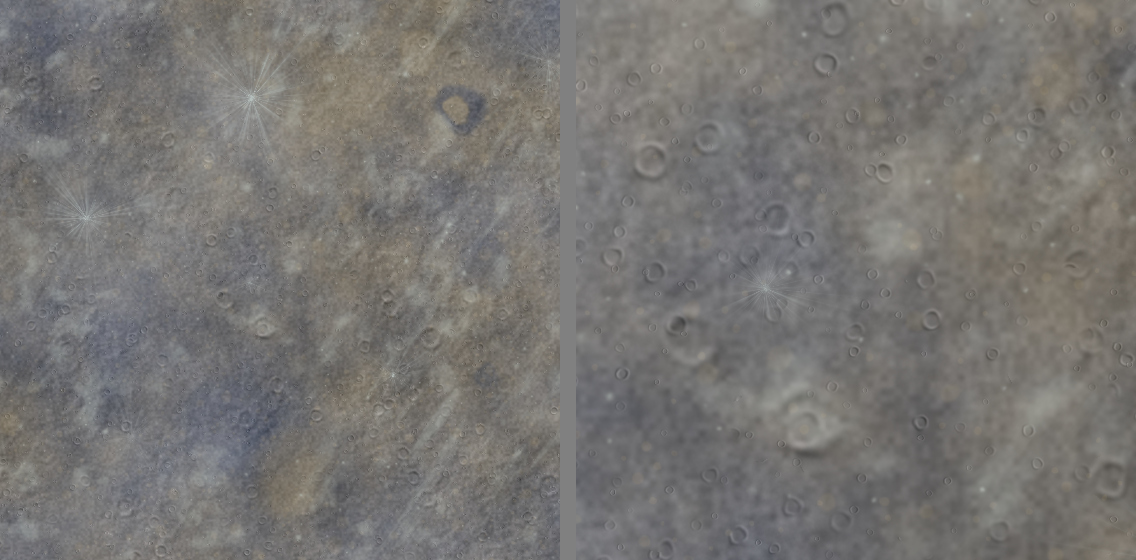
Left, the full canvas; right, a detail of the centre.
This texture is drawn by a WebGL 2 fragment shader. Its source:

```glsl
#version 300 es
precision highp float;
// Cratered, dusty planetary surface with mottled plains and bright ejecta rays.
uniform vec2 u_resolution;
out vec4 fragColor;

const float BASE_TONE = 0.428;
const float BROAD_MOTTLE = 0.17;
const float MEDIUM_MOTTLE = 0.17;
const float GRAIN = 0.07;
const float RELIEF = 0.14;
const float CRATER_SHADE = 0.11;
const vec3 WARM_SHIFT = vec3(0.024, 0.008, -0.028);
const vec3 RAY_COLOR = vec3(0.72, 0.76, 0.75);
const vec3 SPOT_COLOR = vec3(0.74, 0.77, 0.74);
const vec2 LIGHT = vec2(-0.8, 0.6);

// Plains: centre, radius, warmth (negative is dark and blue).
const int PLAIN_COUNT = 11;
const vec4 PLAINS[PLAIN_COUNT] = vec4[PLAIN_COUNT](
  vec4(0.56, 0.70, 0.26, 0.55), vec4(0.66, 0.91, 0.10, 0.75),
  vec4(0.745, 0.91, 0.036, 1.6), vec4(0.43, 0.25, 0.11, -0.85),
  vec4(0.52, 0.16, 0.068, 1.45), vec4(0.82, 0.81, 0.043, -1.7),
  vec4(0.816, 0.806, 0.021, 2.2), vec4(0.87, 0.52, 0.05, -0.8),
  vec4(0.10, 0.88, 0.16, -0.5), vec4(0.64, 0.54, 0.08, 0.55),
  vec4(0.87, 0.325, 0.022, -1.0));

// Rayed craters: centre, ray length, brightness.
const int RAYED_COUNT = 6;
const vec4 RAYED[RAYED_COUNT] = vec4[RAYED_COUNT](
  vec4(0.45, 0.825, 0.085, 1.0), vec4(0.155, 0.61, 0.080, 0.72),
  vec4(0.702, 0.33, 0.030, 0.8), vec4(0.446, 0.495, 0.017, 0.55),
  vec4(0.98, 0.89, 0.045, 0.6), vec4(0.235, 0.22, 0.10, 0.32));

float hash(vec2 p) {
  vec3 q = fract(p.xyx * 0.1031);
  q += dot(q, q.yzx + 33.33);
  return fract((q.x + q.y) * q.z);
}

float noise(vec2 p) {
  vec2 i = floor(p), f = fract(p);
  f = f * f * (3.0 - 2.0 * f);
  return mix(mix(hash(i), hash(i + vec2(1, 0)), f.x),
             mix(hash(i + vec2(0, 1)), hash(i + vec2(1, 1)), f.x), f.y);
}

float fbm(vec2 p) {
  float sum = 0.0, amp = 0.5;
  for (int i = 0; i < 5; i++) {
    sum += amp * noise(p);
    p = mat2(1.6, 1.2, -1.2, 1.6) * p + 7.3;
    amp *= 0.52;
  }
  return sum;
}

// One scattered layer: x = slope shading, y = warm floor, z = bright spot.
vec3 craterLayer(vec2 p, float density) {
  vec2 cell = floor(p);
  float pick = hash(cell + 5.1), size = hash(cell + 17.7);
  vec2 jitter = vec2(hash(cell + 31.3), hash(cell + 47.9));
  vec2 q = fract(p) - mix(vec2(0.38), vec2(0.62), jitter);
  q += 0.05 * (vec2(noise(p * 6.0), noise(p * 6.0 + 40.0)) - 0.5);
  float d = length(q) / mix(0.10, 0.25, size * size);
  float inner = exp(-pow((d - 0.78) / 0.20, 2.0));
  float outer = exp(-pow((d - 1.15) / 0.20, 2.0));
  float slope = dot(q / max(length(q), 0.001), LIGHT) * (0.7 * outer - inner);
  float present = step(pick, density) * mix(0.35, 1.0, jitter.x);
  float warmFloor = step(0.72, pick) * step(pick, 0.86) * (1.0 - smoothstep(0.7, 1.25, d));
  float spot = step(0.93, pick) * exp(-dot(q, q) * 90.0) * jitter.y;
  return vec3(slope * present, warmFloor, spot);
}

// Broken radial streaks, a soft halo and a bright core.
float ejecta(vec2 q, float reach, float seed) {
  float r = length(q);
  vec2 dir = q / max(r, 0.0001);
  float thin = pow(1.0 - abs(2.0 * noise(dir * 7.0 + seed) - 1.0), 7.0);
  float fine = pow(noise(dir * 17.0 + seed * 3.0), 3.0);
  float span = reach * mix(0.35, 1.9, noise(dir * 2.7 + seed * 5.0));
  float broken = smoothstep(0.25, 0.65, fbm(q * 32.0 + seed));
  float rays = (0.50 * thin + 0.55 * fine) * exp(-r / span) * (0.3 + 0.7 * broken);
  float halo = 0.22 * exp(-r / (reach * 0.38)) * (0.5 + broken);
  return rays + halo + 0.5 * exp(-pow(r / (0.05 * reach + 0.002), 2.0));
}

void main() {
  vec2 p = gl_FragCoord.xy / min(u_resolution.x, u_resolution.y);
  float broad = fbm(p * 4.0 + 3.7) - 0.48;
  float medium = fbm(p * 15.0 + 21.0) - 0.48;
  float tone = BASE_TONE + BROAD_MOTTLE * broad + MEDIUM_MOTTLE * medium;
  float warmth = 0.1 + 4.0 * (fbm(p * 5.0 + 61.0) - 0.48) + 1.5 * medium;

  // Plains with ragged borders
  vec2 ragged = vec2(fbm(p * 22.0), fbm(p * 22.0 + 80.0)) - 0.48;
  for (int i = 0; i < PLAIN_COUNT; i++) {
    vec4 plain = PLAINS[i];
    float soft = clamp(plain.z * 6.0, 0.25, 0.9);
    float d = length(p - plain.xy + ragged * 0.035) / plain.z;
    float cover = plain.w * (1.0 - smoothstep(1.0 - soft, 1.0 + soft, d));
    tone += 0.042 * cover;
    warmth += cover;
  }

  // Rough ground and craters over four scales
  vec2 ground = p * 75.0;
  float rough = fbm(ground) - fbm(ground + LIGHT * 0.45);
  float rugged = mix(0.5, 1.3, smoothstep(0.35, 0.65, fbm(p * 7.0 + 90.0)));
  tone += RELIEF * rough * rugged + GRAIN * (noise(p * 240.0) - 0.5);
  float scale = 12.0, spots = 0.0;
  vec2 layer = p;
  for (int i = 0; i < 4; i++) {
    layer = mat2(0.8, 0.6, -0.6, 0.8) * layer + 3.17;
    vec3 crater = craterLayer(layer * scale, 0.32 * rugged);
    tone += CRATER_SHADE * crater.x + 0.028 * crater.y;
    warmth += 0.6 * crater.y;
    spots += crater.z;
    scale *= 1.8;
  }
  vec3 color = vec3(tone, tone * 0.99, tone * 1.003) + WARM_SHIFT * clamp(warmth, -1.8, 1.9);

  // Pale dust, diagonal streaks, spots and rays
  vec2 along = vec2(dot(p, vec2(0.6, 0.8)), dot(p, vec2(0.8, -0.6)));
  float streak = smoothstep(0.56, 0.85, fbm(along * vec2(6.0, 38.0) + 12.0));
  float dust = smoothstep(0.56, 0.82, fbm(p * 19.0 + 130.0));
  float pale = 0.35 * streak * smoothstep(0.3, 0.9, p.x) + 0.32 * dust;
  color = mix(color, SPOT_COLOR, clamp(pale + 0.55 * spots, 0.0, 0.8));
  float rays = 0.0;
  for (int i = 0; i < RAYED_COUNT; i++)
    rays += RAYED[i].w * ejecta(p - RAYED[i].xy, RAYED[i].z, float(i) * 9.7 + 2.0);
  color = mix(color, RAY_COLOR, clamp(rays, 0.0, 0.95));
  fragColor = vec4(clamp(color, 0.0, 1.0), 1.0);
}
```
